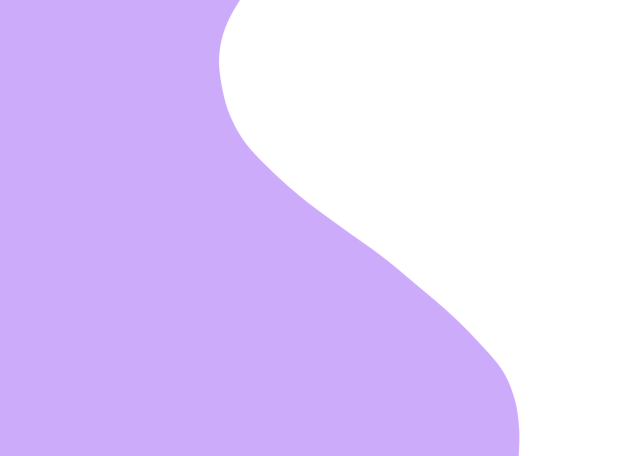
This background is drawn by a Shadertoy shader. Its source:

```glsl
#define LILAC vec3(0.80, 0.67, 0.98)
#define PAPER vec3(1.0)
#define SPANS 16
#define EDGE_SOFTNESS 0.75

// Edge position at evenly spaced heights, bottom to top, with one guard knot at each end
const float KNOTS[SPANS + 3] = float[](
    0.807, 0.8105, 0.811, 0.804, 0.785, 0.7475, 0.703, 0.651, 0.597, 0.535,
    0.475, 0.4245, 0.383, 0.3585, 0.3464, 0.3424, 0.3516, 0.375, 0.409);

// Catmull-Rom curve: returns the edge position and its slope at height y
vec2 waveEdge(float y) {
    float s = clamp(y, 0.0, 1.0) * float(SPANS);
    int i = min(int(s), SPANS - 1);
    float t = s - float(i);
    float p0 = KNOTS[i], p1 = KNOTS[i + 1], p2 = KNOTS[i + 2], p3 = KNOTS[i + 3];

    float a = 0.5 * (p2 - p0);
    float b = p0 - 2.5 * p1 + 2.0 * p2 - 0.5 * p3;
    float c = 0.5 * (p3 - p0) + 1.5 * (p1 - p2);
    float position = p1 + t * (a + t * (b + t * c));
    float slope = (a + t * (2.0 * b + 3.0 * t * c)) * float(SPANS);
    return vec2(position, slope);
}

void mainImage(out vec4 fragColor, in vec2 fragCoord) {
    vec2 uv = fragCoord / iResolution.xy;
    float aspect = iResolution.x / iResolution.y;

    // Approximate signed distance to the curve, in canvas heights
    vec2 edge = waveEdge(uv.y);
    float slope = edge.y * aspect;
    float dist = (uv.x - edge.x) * aspect / sqrt(1.0 + slope * slope);

    // Smooth boundary between the two flat fields
    float blur = EDGE_SOFTNESS / iResolution.y;
    vec3 color = mix(LILAC, PAPER, smoothstep(-blur, blur, dist));
    fragColor = vec4(color, 1.0);
}
```
